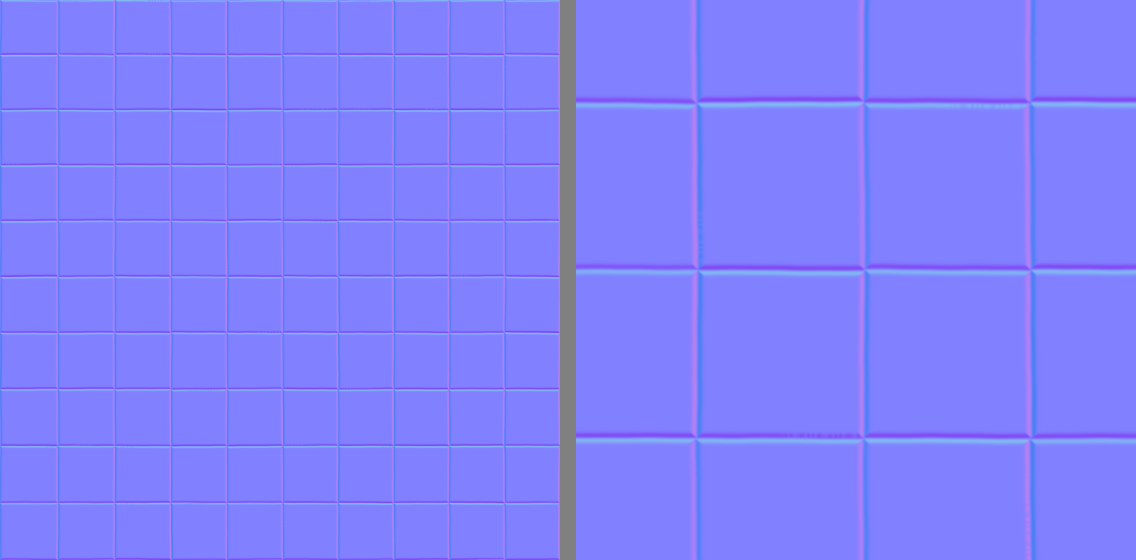
Left, the full canvas; right, a detail of the centre.
This texture map is drawn by a three.js fragment shader. Its source:

```glsl
varying vec2 vUv;

#define TILES 10.0              // tiles across and up
#define BOW vec2(0.0053, 0.006) // drift of the grid towards the middle
#define EDGE 0.0152             // bevel half width, in tiles
#define SLOPE 0.41              // steepness of the bevel
#define SHIFT 0.008             // joint offset, in tiles
#define TILT 0.022              // joint skew
#define WEAR 0.14               // share of chipped edges
#define FLAT_COLOR vec3(0.505, 0.502, 1.0)

const float PI = 3.14159265;

float hash(vec3 p) {
  return fract(sin(dot(p, vec3(12.99, 78.23, 37.72))) * 4375.85);
}

// Layered sines along one joint segment
float ripple(float t, float phase) {
  return sin(t * 9.0 + phase) + 0.5 * sin(t * 23.0 - phase * 2.0);
}

// Nearest joint: x = signed distance in tiles, y = bevel strength
vec2 joint(float across, float along, float axis) {
  float line = floor(across + 0.5);
  float row = floor(along);
  float t = along - row;
  vec3 id = vec3(mod(line, TILES), mod(row, TILES), axis);

  // Each segment sits a little off and askew
  float phase = hash(id + 3.1) * 2.0 * PI;
  float offset = (hash(id) - 0.5) * SHIFT
               + (hash(id + 7.3) - 0.5) * TILT * (t - 0.5)
               + 0.0012 * ripple(t, phase);
  float dist = across - line - offset;

  // Strength differs per segment, and slightly between its two sides
  vec3 side = id + vec3(0.0, 0.0, 11.0 + 5.0 * step(0.0, dist));
  float strength = mix(0.82, 1.08, hash(id + 5.9)) * mix(0.93, 1.07, hash(side));

  // Fine chips on part of a few edges
  float worn = step(1.0 - WEAR, hash(side + 2.7));
  float patchMask = smoothstep(-0.2, 0.8, ripple(t * 0.6, phase));
  float chips = 0.5 + 0.5 * sin(t * 150.0 + 2.0 * sin(t * 41.0 + phase));
  strength *= 1.0 - 0.4 * worn * patchMask * chips;
  return vec2(dist, strength);
}

// Odd profile: flat in the groove, steepest at EDGE, fading onto the tile
float bevel(vec2 j) {
  float x = j.x / EDGE;
  return j.y * x * exp(0.5 - 0.5 * x * x);
}

void main() {
  // The drift across peaks early, the drift up peaks halfway
  vec2 drift = BOW * sin(PI * pow(vUv, vec2(0.65, 1.0)));
  vec2 grid = (vUv - drift) * TILES;
  vec2 upright = joint(grid.x, grid.y, 0.0);
  vec2 level = joint(grid.y, grid.x, 1.0);

  // Mitre the corners: the nearer joint sets the slope
  float nearer = abs(level.x) - abs(upright.x);
  float mitre = smoothstep(-EDGE, EDGE, nearer);
  vec2 slope = vec2(bevel(upright) * mitre, 1.1 * bevel(level) * (1.0 - mitre));

  // Encode the surface normal as a colour
  vec3 normal = normalize(vec3(-SLOPE * slope, 1.0));
  vec3 color = FLAT_COLOR + 0.5 * (normal - vec3(0.0, 0.0, 1.0));
  color.b -= 0.012 * smoothstep(0.3, 1.0, length(slope));
  gl_FragColor = vec4(color, 1.0);
}
```
